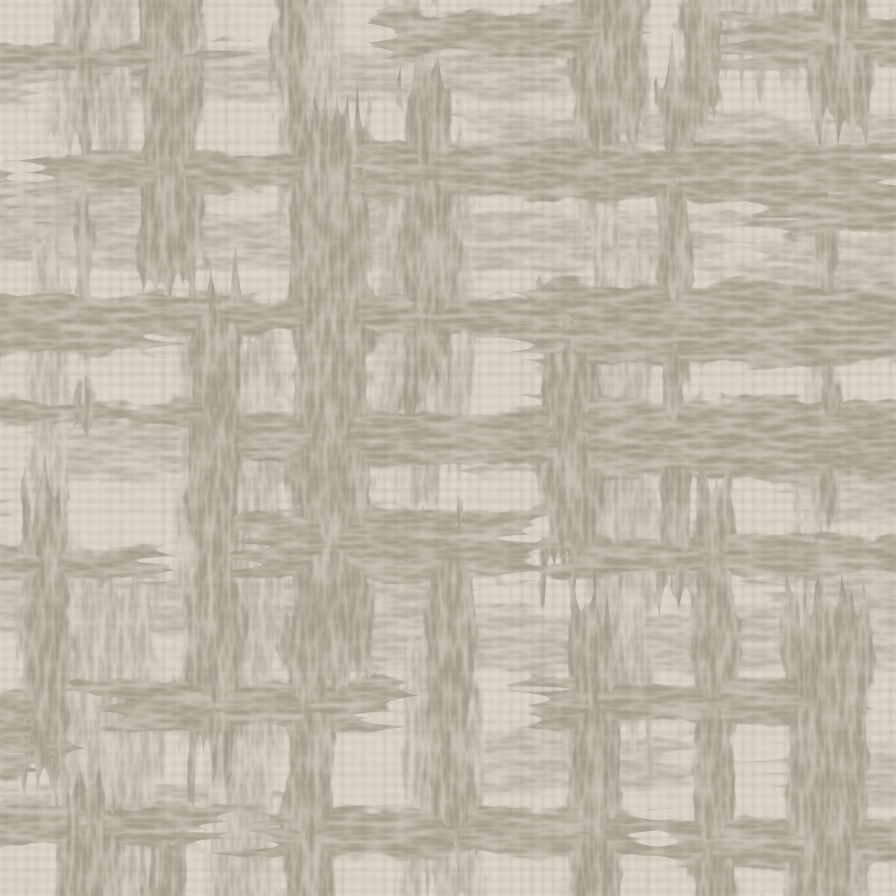
Write a WebGL 1 fragment shader that draws this pattern.

```glsl
precision highp float;
// Woven cloth in pale greige, crossed by ragged dry-brush bars in both directions.
uniform vec2 u_resolution;

float hash(vec2 p) {
  return fract(sin(dot(p, vec2(41.3, 289.1))) * 4375.5);
}

// Cellular noise: distance to the nearest scattered point.
float cells(vec2 p) {
  vec2 base = floor(p);
  float nearest = 2.0;
  for (int j = -1; j <= 1; j++) {
    for (int i = -1; i <= 1; i++) {
      vec2 id = base + vec2(float(i), float(j));
      vec2 point = id + vec2(hash(id), hash(id + 57.7));
      nearest = min(nearest, distance(p, point));
    }
  }
  return nearest;
}

// Fibres running along x: long streaks with finer dashes over them.
float fibres(vec2 p) {
  return 0.5 * cells(p * vec2(13.0, 95.0)) + 0.5 * cells(p * vec2(38.0, 150.0) + 19.0);
}

// Broken bars along x, scattered in lanes; positive inside, in canvas units.
float bars(vec2 p, float lanes, float widest, float seed) {
  float fray = cells(p * vec2(11.0, 80.0) + seed) - 0.45;
  float chip = cells(p * vec2(45.0, 60.0) + seed) - 0.45;
  float wobble = 0.003 * sin(p.x * 29.0 + seed) + 0.002 * sin(p.x * 67.0 + p.y * 23.0);
  vec2 ragged = vec2(0.1 * fray, 0.012 * fray + 0.008 * chip + wobble);
  float inside = -1.0;
  for (int j = -1; j <= 1; j++) {
    float lane = floor(p.y * lanes) + float(j);
    float shift = hash(vec2(lane, seed));
    for (int i = -1; i <= 1; i++) {
      float part = floor(p.x * 2.0 + shift) + float(i);
      vec2 id = vec2(lane + seed * 3.0, part);
      vec2 middle = vec2((part + 0.5 - shift) * 0.5,
                         (lane + 0.5 + 0.55 * (hash(id) - 0.5)) / lanes);
      vec2 size = vec2(mix(0.13, 0.37, hash(id + 11.0)),
                       mix(0.009, widest, hash(id + 23.0)));
      vec2 depth = size - abs(p - middle) + ragged;
      inside = max(inside, min(depth.x * 0.5, depth.y));
    }
  }
  return inside;
}

// Narrow gaps between threads, each of its own strength.
float gaps(float x) {
  float t = x * 85.0;
  return pow(sin(3.14159 * fract(t)), 4.0) * mix(0.5, 1.3, hash(vec2(floor(t), 3.0)));
}

void main() {
  vec2 p = gl_FragCoord.xy / min(u_resolution.x, u_resolution.y);
  float across = fibres(p);
  float upright = fibres(p.yx + 7.3);

  // Pale cloth with its thread grid.
  float weave = gaps(p.x) + gaps(p.y);
  vec3 color = vec3(0.855, 0.832, 0.79) - 0.028 * weave;
  color += 0.04 * (0.5 * (across + upright) - 0.42);

  // Thin greyish washes that let the cloth show through.
  float washAcross = smoothstep(-0.004, 0.008, bars(p, 5.0, 0.06, 4.0));
  float washUpright = smoothstep(-0.004, 0.008, bars(p.yx, 5.0, 0.065, 9.0));
  float wash = max(washAcross, washUpright);
  float washGrain = mix(across, upright, washUpright);
  vec3 washColor = mix(vec3(0.70, 0.67, 0.62), vec3(0.82, 0.79, 0.745),
                       smoothstep(0.1, 0.75, washGrain)) - 0.012 * (weave - 0.7);
  color = mix(color, washColor, 0.8 * wash);

  // Denser olive-grey bars, shaded by fibres along their own direction.
  float barAcross = bars(p, 7.0, 0.048, 2.0);
  float barUpright = bars(p.yx, 7.0, 0.05, 6.0);
  float grain = mix(across, upright, smoothstep(-0.006, 0.006, barUpright - barAcross));
  vec3 barColor = mix(vec3(0.64, 0.615, 0.55), vec3(0.775, 0.75, 0.695),
                      smoothstep(0.1, 0.8, grain)) - 0.01 * (weave - 0.7);
  float cover = smoothstep(-0.002, 0.004, max(barAcross, barUpright));
  color = mix(color, barColor, 0.95 * cover);

  gl_FragColor = vec4(color, 1.0);
}
```
